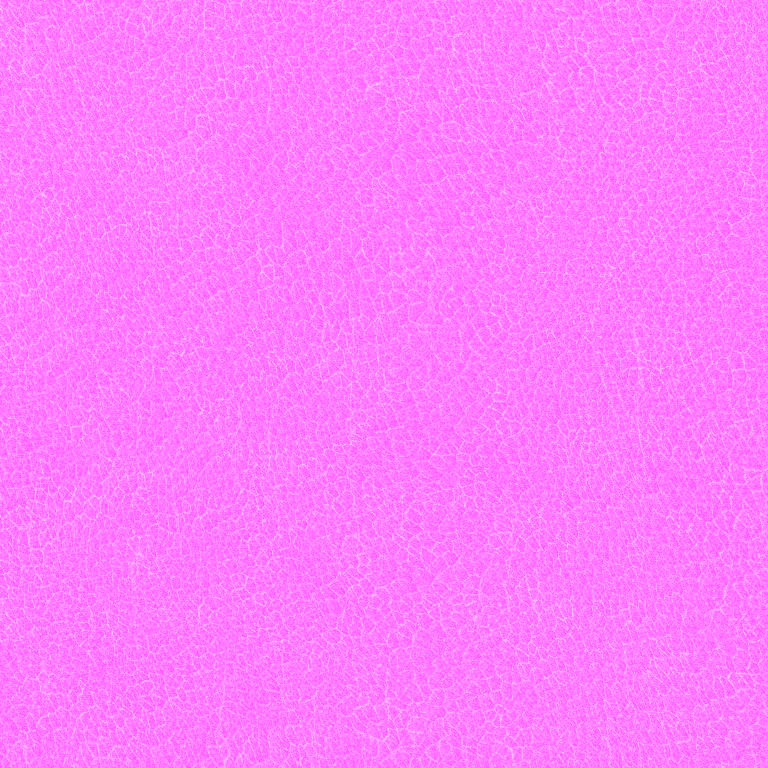
A WebGL 1 fragment shader for this texture:

```glsl
precision highp float;
// Pink leather: pebbled cells ringed by pale creases, long wrinkles and fine grain.

uniform vec2 u_resolution;

const vec3 DARK_PINK = vec3(1.0, 0.33, 1.0);
const vec3 PALE_PINK = vec3(1.0, 0.75, 1.0);
const float BASE_TONE = 0.287;       // 0 is DARK_PINK, 1 is PALE_PINK
const float CELLS = 70.0;            // large pebbles across the canvas
const float FINE_CELLS = 124.0;      // small pebbles across the canvas
const float CREASE_WIDTH = 0.0018;   // in canvas units
const float CREASE_GAIN = 0.36;
const float FINE_GAIN = 0.15;
const float WRINKLE_GAIN = 0.22;
const float RELIEF_GAIN = 0.14;
const float MOTTLE_GAIN = 0.06;
const float GRAIN_GAIN = 0.53;
const float GRAIN_SCALE = 680.0;
const float HIDE_ANGLE = -0.48;
const vec2 HIDE_STRETCH = vec2(1.30, 0.74);
const float WARP_SCALE = 4.5;
const float WARP_AMOUNT = 0.085;
const vec2 LIGHT_DIRECTION = vec2(-0.6, 0.8);

float hash(vec2 p) {
  return fract(sin(dot(p, vec2(127.1, 311.7))) * 43758.5453);
}

vec2 hash2(vec2 p) {
  return vec2(hash(p), hash(p + 57.3));
}

float noise(vec2 p) {
  vec2 i = floor(p);
  vec2 f = fract(p);
  f = f * f * (3.0 - 2.0 * f);
  float low = mix(hash(i), hash(i + vec2(1.0, 0.0)), f.x);
  float high = mix(hash(i + vec2(0.0, 1.0)), hash(i + 1.0), f.x);
  return mix(low, high, f.y);
}

vec2 noise2(vec2 p) {
  return vec2(noise(p), noise(p + 31.7)) - 0.5;
}

vec2 rotate(vec2 p, float angle) {
  float c = cos(angle);
  float s = sin(angle);
  return vec2(c * p.x - s * p.y, s * p.x + c * p.y);
}

// Voronoi pebble: xy is the vector to its centre, z the distance to its border.
vec3 pebble(vec2 p) {
  vec2 cell = floor(p);
  vec2 nearest = vec2(8.0);
  vec2 second = vec2(8.0);
  for (int y = -1; y <= 1; y++) {
    for (int x = -1; x <= 1; x++) {
      vec2 id = cell + vec2(float(x), float(y));
      vec2 d = id + 0.08 + 0.84 * hash2(id) - p;
      if (dot(d, d) < dot(nearest, nearest)) {
        second = nearest;
        nearest = d;
      } else if (dot(d, d) < dot(second, second)) {
        second = d;
      }
    }
  }
  vec2 across = second - nearest;
  float border = dot(0.5 * (nearest + second), across) / max(length(across), 0.001);
  return vec3(nearest, border);
}

float line(float dist, float width) {
  return 1.0 - smoothstep(0.0, width, dist);
}

// Wavy, broken parallel folds of even width; they run along y.
float wrinkles(vec2 p, float count, float width) {
  float x = p.x * count + 1.6 * noise(p * vec2(9.0, 7.0)) + 0.35 * noise(p * 42.0);
  float id = floor(x);
  float shown = smoothstep(0.45, 0.7, noise(vec2(id * 7.3, p.y * 9.0)));
  return line(abs(fract(x) - 0.5), width * count) * shown;
}

void main() {
  vec2 p = gl_FragCoord.xy / u_resolution.y;
  float pixel = 1.0 / u_resolution.y;
  float width = max(CREASE_WIDTH, 0.8 * pixel);

  // Uneven stretch of the hide, with a small wobble along the creases
  vec2 hide = p + WARP_AMOUNT * noise2(p * WARP_SCALE);
  hide += 0.008 * noise2(p * 38.0 + 9.0);
  vec2 stretched = rotate(hide, HIDE_ANGLE) * HIDE_STRETCH;

  // Pebbles and the creases between them, broken up by the grain
  float grain = noise(rotate(p, 0.6) * GRAIN_SCALE) - 0.5;
  vec3 large = pebble(stretched * CELLS);
  vec3 small = pebble(stretched * FINE_CELLS + 17.0);
  float strength = 0.4 + 0.75 * noise(p * 34.0 + 4.0);
  float patches = smoothstep(0.25, 0.75, noise(p * 15.0 + 21.0));
  float crease = line(large.z, width * CELLS) * strength * (1.0 + 0.9 * grain);
  float fineCrease = line(small.z, width * FINE_CELLS) * (0.6 + 0.4 * patches);
  float relief = -dot(large.xy, LIGHT_DIRECTION);

  // Long wrinkles: upright ones, and others falling to the right
  float wrinkle = wrinkles(p + 3.0, 26.0, width);
  wrinkle += 0.8 * wrinkles(rotate(p, -0.65) + 8.0, 24.0, width);

  // Broad mottling
  float mottle = 0.5 * noise(p * 5.0 + 40.0) + 0.5 * noise(p * 18.0 + 8.0) - 0.5;

  float tone = BASE_TONE + CREASE_GAIN * crease + FINE_GAIN * fineCrease;
  tone += WRINKLE_GAIN * wrinkle + RELIEF_GAIN * relief;
  tone += MOTTLE_GAIN * mottle + GRAIN_GAIN * grain;
  gl_FragColor = vec4(mix(DARK_PINK, PALE_PINK, clamp(tone, 0.0, 1.0)), 1.0);
}
```
